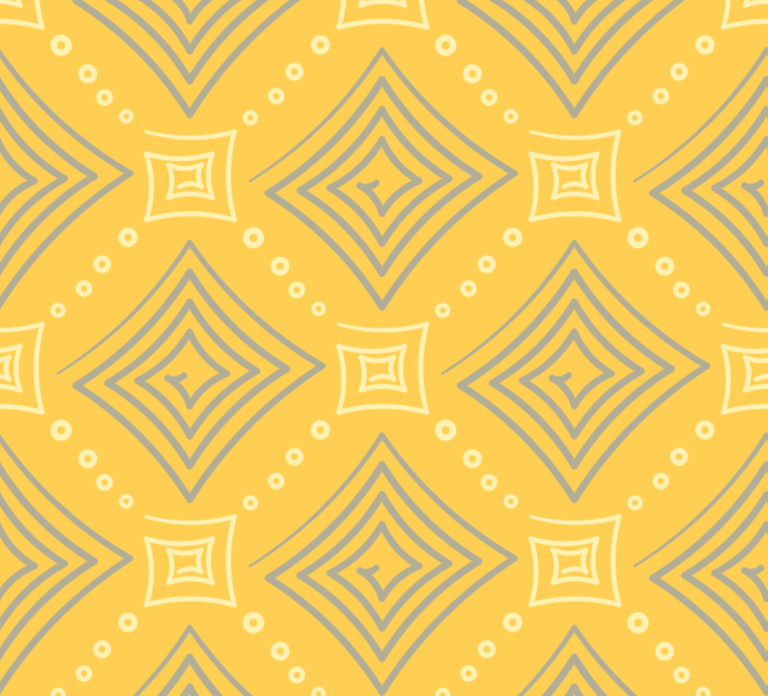
Write a WebGL 1 fragment shader that draws this pattern.

```glsl
precision highp float;
// Hand-drawn spiral diamonds, small square spirals and beaded chains on yellow.
// Each motif is folded onto a half-drop lattice, then drawn with distance
// functions; the canvas is 768 units wide and y runs downwards.

uniform vec2 u_resolution;

const vec2 PERIOD = vec2(384.6, 385.0);
const float QUARTER = 1.5707963;

// Offset from the nearest centre of a half-drop lattice through "centre".
vec2 fold(vec2 p, vec2 centre) {
  vec2 a = mod(p - centre + 0.5 * PERIOD, PERIOD) - 0.5 * PERIOD;
  vec2 b = mod(p - centre, PERIOD) - 0.5 * PERIOD;
  return abs(a.x) + abs(a.y) < abs(b.x) + abs(b.y) ? a : b;
}

// Unit vector after k clockwise quarter turns from the top.
vec2 compass(float k) {
  return vec2(sin(k * QUARTER), -cos(k * QUARTER));
}

// Stroke from a to b, bowed to its right, with half width going from wa to wb.
float bowedStroke(vec2 p, vec2 a, vec2 b, float wa, float wb) {
  vec2 ab = b - a;
  float len = length(ab);
  float t = clamp(dot(p - a, ab) / (len * len), 0.0, 1.0);
  vec2 inward = vec2(-ab.y, ab.x) / len;
  float bow = (2.0 + 0.045 * len) * 4.0 * t * (1.0 - t);
  return length(p - a - ab * t - inward * bow) - mix(wa, wb, t);
}

// Diamond corners lie on the axes and shrink steadily towards the centre.
vec2 diamondCorner(float k) {
  if (k < 0.5) return vec2(-132.0, -3.0);
  if (k > 16.5) return vec2(-6.0, -1.0);
  float radius = min(134.0, 141.5 - 7.47 * k + 2.0 * max(0.0, 5.0 - k));
  vec2 c = radius * compass(k - 1.0);
  return c - vec2(0.0, 0.08 * c.x);
}

// The pen starts thin, swells, then eases off.
float diamondWidth(float k) {
  return 1.2 + 2.7 * (1.0 - exp(-0.8 * k)) - 0.025 * k;
}

float diamondSpiral(vec2 p) {
  float d = 1e3;
  for (int i = 0; i < 17; i++) {
    float k = float(i);
    d = min(d, bowedStroke(p, diamondCorner(k), diamondCorner(k + 1.0),
                           diamondWidth(k), diamondWidth(k + 1.0)));
  }
  return d;
}

// Each side of the square spiral halves its reach with every full turn.
vec2 squareSide(float k) {
  float turn = max(0.0, floor((k + 0.5) / 4.0));
  return 44.0 * exp2(-turn) * compass(k);
}

vec2 squareCorner(float k) {
  return squareSide(k - 1.0) + squareSide(k);
}

float squareSpiral(vec2 p) {
  float d = 1e3;
  for (int i = 0; i < 11; i++) {
    float k = float(i);
    d = min(d, bowedStroke(p, squareCorner(k), squareCorner(k + 1.0),
                           1.7 + 0.8 * min(k, 1.0), 2.5));
  }
  return d;
}

float bead(vec2 p, float radius) {
  return abs(length(p) - 0.69 * radius) - 0.31 * radius;
}

// Two diagonal chains of four uneven beads, each about its own middle.
float beadChains(vec2 p, vec2 squareCentre) {
  vec2 falling = fold(p, squareCentre + vec2(95.5, 97.5));
  vec2 rising = fold(p, squareCentre + vec2(95.0, -94.5));
  float d = 1e3;
  for (int i = 0; i < 4; i++) {
    float k = float(i);
    float arch = sin(k * 1.0472);
    vec2 f = vec2(-32.5 + 21.7 * k + 5.0 * max(0.0, sin(k * QUARTER)),
                  -35.5 + 23.7 * k + 5.5 * arch);
    vec2 r = vec2(-35.0 + 23.3 * k + 3.0 * sin(k * 2.0944),
                  36.5 - 24.3 * k + 3.0 * arch);
    d = min(d, bead(falling - f, 10.6 - 1.15 * k));
    d = min(d, bead(rising - r, 7.5 + 0.7 * k));
  }
  return d;
}

void main() {
  float unit = 768.0 / u_resolution.x;
  vec2 p = vec2(gl_FragCoord.x, u_resolution.y - gl_FragCoord.y) * unit;
  float soft = max(1.2, 0.75 * unit);

  vec2 squareCentre = vec2(382.7, 368.3);
  float grey = diamondSpiral(fold(p, vec2(382.0, 184.0)));
  float cream = min(squareSpiral(fold(p, squareCentre)), beadChains(p, squareCentre));

  vec3 color = vec3(0.995, 0.812, 0.325);
  color = mix(color, vec3(0.70, 0.68, 0.59), 1.0 - smoothstep(-soft, soft, grey));
  color = mix(color, vec3(1.0, 0.945, 0.70), 1.0 - smoothstep(-soft, soft, cream));
  gl_FragColor = vec4(color, 1.0);
}
```
